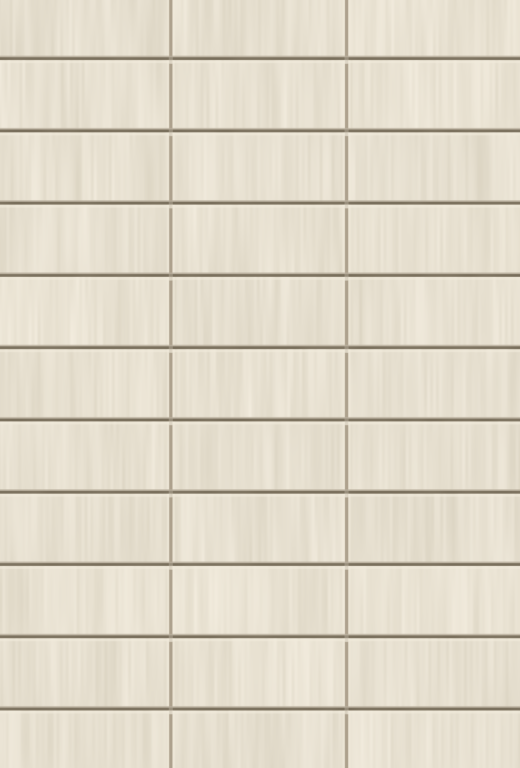
A WebGL 2 fragment shader for this pattern:

```glsl
#version 300 es
precision highp float;

uniform vec2 u_resolution;
out vec4 outColor;

float hash(vec2 p) {
    return fract(sin(dot(p, vec2(127.1, 311.7))) * 43758.5453);
}

float valueNoise(vec2 p) {
    vec2 i = floor(p), f = fract(p);
    f = f * f * (3.0 - 2.0 * f);
    return mix(mix(hash(i), hash(i + vec2(1, 0)), f.x),
               mix(hash(i + vec2(0, 1)), hash(i + vec2(1, 1)), f.x), f.y);
}

// Antialiased band of the given half width around d = 0
float band(float d, float halfWidth, float soft) {
    return 1.0 - smoothstep(halfWidth - soft, halfWidth + soft, abs(d));
}

// Vertical streaks, from broad to fine, shifted for each tile
float streaks(vec2 uv, vec2 tile) {
    vec2 shift = 40.0 * vec2(hash(tile), hash(tile + 17.3));
    float sum = 0.0, weight = 0.3;
    vec2 frequency = vec2(24.0, 2.0);
    for (int i = 0; i < 3; i++) {
        sum += weight * (valueNoise(uv * frequency + shift) - 0.5);
        frequency *= vec2(2.7, 2.2);
        shift += 9.7;
        weight *= 1.2;
    }
    return sum;
}

void main() {
    vec2 uv = gl_FragCoord.xy / u_resolution;
    float soft = max(0.0011, 0.8 / u_resolution.y);

    // Three columns and eleven rows, cropped at the canvas edges
    vec2 pitch = vec2(0.338, 0.0941);
    vec2 grid = (uv - vec2(0.3285, 0.0768)) / pitch;
    vec2 tile = floor(grid);
    vec2 joint = floor(grid + 0.5);
    joint.x = clamp(joint.x, 0.0, 1.0);

    // Signed distances to the nearest joints, in canvas heights
    vec2 d = (grid - joint) * pitch;
    d.x *= u_resolution.x / u_resolution.y;

    // Streaked tile face with a slight tone change between tiles
    vec3 cream = vec3(0.907, 0.88, 0.818);
    float grain = streaks(uv, tile);
    vec3 color = cream + grain * vec3(0.095, 0.098, 0.115);
    color += 0.012 * (hash(tile + 5.1) - 0.5);
    color += 0.008 * (valueNoise(uv * vec2(5.0, 8.0)) - 0.5);

    // Pale bevels beside the joints
    vec3 bevel = vec3(0.945, 0.92, 0.86);
    color = mix(color, bevel, 0.6 * band(d.y + 0.0042, 0.0016, soft));
    color = mix(color, bevel, 0.5 * band(abs(d.x) - 0.0039, 0.0013, soft));

    // Vertical joints, lighter and broken at the crossings
    float gap = band(d.y + 0.0026, 0.0042, soft);
    float upright = band(d.x, 0.0021, soft) * (1.0 - 0.75 * gap);
    color = mix(color, vec3(0.66, 0.61, 0.53), 0.92 * upright);

    // Horizontal joints: soft shadow above a dark core
    color = mix(color, vec3(0.72, 0.68, 0.61), 0.8 * band(d.y - 0.0011, 0.0027, soft));
    float core = band(d.y, 0.0018, soft);
    core *= 1.0 - 0.45 * band(d.x, 0.0026, soft);
    float wear = 0.9 + 0.1 * valueNoise(vec2(uv.x * 30.0, joint.y * 7.0));
    color = mix(color, vec3(0.47, 0.43, 0.355), core * wear);

    outColor = vec4(color, 1.0);
}
```
